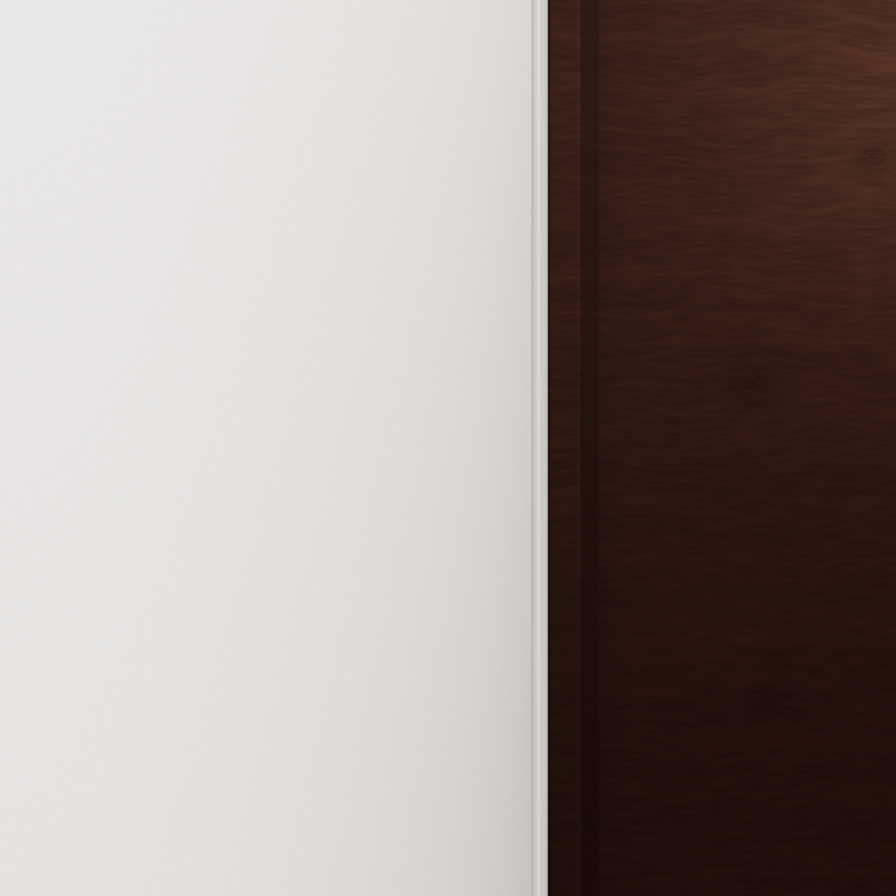
A Shadertoy shader for this texture:

```glsl
#define WALL_END 0.593
#define WOOD_START 0.6115
#define GROOVE_START 0.648
#define PANEL_START 0.668
#define WALL_LIGHT vec3(0.925, 0.918, 0.912)
#define WALL_SHADE vec3(0.775, 0.755, 0.740)
#define TRIM_COLOR vec3(0.795, 0.785, 0.770)
#define WOOD_DARK vec3(0.125, 0.058, 0.040)
#define WOOD_LIGHT vec3(0.232, 0.134, 0.104)
#define GRAIN_SCALE vec2(24.0, 190.0)
#define GRAIN_DEPTH 0.20

vec2 hash2(vec2 p) {
    vec3 q = fract(vec3(p.xyx) * vec3(0.1031, 0.1030, 0.0973));
    q += dot(q, q.yzx + 33.33);
    return fract((q.xx + q.yz) * q.zy);
}

// Distance to the nearest scattered cell point
float cellular(vec2 p) {
    vec2 cell = floor(p), f = fract(p);
    float nearest = 2.0;
    for (int y = -1; y <= 1; y++)
    for (int x = -1; x <= 1; x++) {
        vec2 offset = vec2(x, y);
        vec2 d = offset + hash2(cell + offset) - f;
        nearest = min(nearest, dot(d, d));
    }
    return sqrt(nearest);
}

// Antialiased step across a vertical edge
float edge(float at, float x) {
    float soft = max(0.0011, 0.75 / iResolution.x);
    return smoothstep(at - soft, at + soft, x);
}

float line(float at, float halfWidth, float x) {
    return edge(at - halfWidth, x) - edge(at + halfWidth, x);
}

vec3 wallColor(vec2 uv) {
    // Broad falloff toward the lower right, then a narrow contact shade
    float low = 1.0 - uv.y;
    float across = clamp(uv.x / WALL_END, 0.0, 1.0);
    float shade = 0.04 + 0.15 * low + across * across * (0.31 + 0.20 * low);
    shade += (0.12 + 0.16 * low) * exp((uv.x - WALL_END) / 0.045);
    vec3 color = mix(WALL_LIGHT, WALL_SHADE, shade);
    return color + 0.006 * (cellular(uv * 90.0) - 0.5);
}

vec3 trimColor(vec2 uv) {
    vec3 color = TRIM_COLOR + 0.025 * (uv.y - 0.5);
    color -= 0.08 * line(WALL_END + 0.001, 0.0012, uv.x);
    color += 0.055 * line(WALL_END + 0.008, 0.002, uv.x);
    return color - 0.05 * smoothstep(WOOD_START - 0.004, WOOD_START, uv.x);
}

// Horizontal fibres bent by slow waves and by a few knots
float woodGrain(vec2 uv, out float knotShade) {
    vec3 knots[3] = vec3[3](vec3(0.838, 0.570, 0.020),
                            vec3(0.975, 0.825, 0.014),
                            vec3(0.855, 0.215, 0.014));
    vec2 p = uv;
    p.y += 0.004 * sin(uv.x * 23.0 + uv.y * 17.0) + 0.002 * sin(uv.x * 57.0 - uv.y * 31.0);
    knotShade = 0.0;
    for (int i = 0; i < 3; i++) {
        vec2 d = (uv - knots[i].xy) / knots[i].z;
        float pull = exp(-dot(d, d) * 0.7);
        p.y += 0.6 * knots[i].z * pull * d.y;
        knotShade += pull * (0.7 + 0.3 * sin(length(d * vec2(1.0, 1.4)) * 9.0));
    }
    float fine = cellular(p * GRAIN_SCALE) - 0.5;
    float medium = cellular(p * GRAIN_SCALE * vec2(0.3, 0.35) + 7.0) - 0.5;
    float bands = sin(p.y * 74.0 + 2.0 * sin(p.y * 23.0 + p.x * 4.0));
    return fine + 0.5 * medium + 0.12 * bands;
}

vec3 woodColor(vec2 uv) {
    float knotShade;
    float grain = woodGrain(uv, knotShade);
    vec3 color = mix(WOOD_DARK, WOOD_LIGHT, smoothstep(-0.05, 1.08, uv.y));

    // Warm glow at the upper right
    vec2 glow = (uv - vec2(1.02, 0.91)) / vec2(0.20, 0.24);
    color += vec3(0.095, 0.055, 0.040) * exp(-dot(glow, glow));

    // Stile, recessed groove and panel
    float panel = edge(PANEL_START, uv.x);
    float groove = edge(GROOVE_START, uv.x) - panel;
    color *= 1.0 - 0.24 * groove;
    color *= 1.0 + 0.08 * line(GROOVE_START - 0.002, 0.0015, uv.x);
    color *= 1.0 - 0.10 * panel * exp(-max(uv.x - PANEL_START, 0.0) / 0.02);
    color *= 1.0 + GRAIN_DEPTH * grain * (1.0 - 0.6 * groove);
    color *= 1.0 - 0.20 * knotShade;

    // Dark seam beside the trim
    return color * (1.0 - 0.45 * line(WOOD_START + 0.001, 0.0015, uv.x));
}

void mainImage(out vec4 fragColor, in vec2 fragCoord) {
    vec2 uv = fragCoord / iResolution.xy;
    vec3 color = mix(wallColor(uv), trimColor(uv), edge(WALL_END, uv.x));
    color = mix(color, woodColor(uv), edge(WOOD_START, uv.x));
    fragColor = vec4(clamp(color, 0.0, 1.0), 1.0);
}
```
